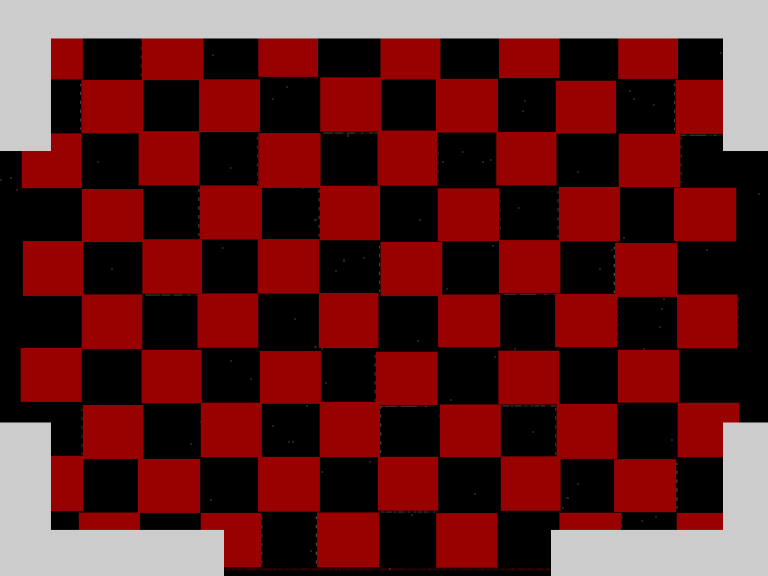
This pattern is drawn by a Shadertoy shader. Its source:

```glsl
// A red and black checkerboard of 12 by 10 cells on a stepped black floor in a
// pale grey surround. Each red tile is a box distance with a hashed offset and
// size; some tiles carry worn, dashed edges, and the floor has sparse specks.

const vec3 SURROUND = vec3(0.80);
const vec3 RED      = vec3(0.60, 0.0, 0.0);
const vec3 RIM      = vec3(0.29, 0.01, 0.02);
const vec3 DUST     = vec3(0.55, 0.50, 0.50);

// Lengths are fractions of the canvas height; the canvas is 4:3.
const vec2  CANVAS      = vec2(4.0 / 3.0, 1.0);
const vec2  CELLS       = vec2(12.0, 10.0);
const vec2  PITCH       = vec2(0.1035, 0.0940);
const vec2  BOARD_MIN   = vec2(0.0375, 0.0174);
const vec2  TILE_HALF   = vec2(0.0532, 0.0472);
const vec2  JITTER      = vec2(0.0045, 0.0032);
const float SIZE_JITTER = 0.0012;
const float RIM_WIDTH   = 0.0012;
const float DASH_PERIOD = 0.0155;
const float DASH_WIDTH  = 0.0022;
const float WORN_SIDES  = 0.36;
const float WORN_BASES  = 0.12;
const float SPECK_CELL  = 0.0035;
const float SPECK_RATE  = 0.0012;

float hash(vec2 p) {
    vec3 q = fract(vec3(p.xyx) * 0.1031);
    q += dot(q, q.yzx + 33.33);
    return fract((q.x + q.y) * q.z);
}

vec2 hash2(vec2 p) {
    return vec2(hash(p + 17.0), hash(p + 61.0));
}

float boxDistance(vec2 p, vec2 halfSize) {
    vec2 d = abs(p) - halfSize;
    return length(max(d, 0.0)) + min(max(d.x, d.y), 0.0);
}

float spanDistance(vec2 p, vec2 low, vec2 high) {
    return boxDistance(p - 0.5 * (low + high), 0.5 * (high - low));
}

float coverage(float d, float px) {
    return clamp(0.5 - d / px, 0.0, 1.0);
}

// Main board, wide middle band and narrow foot.
float floorDistance(vec2 p) {
    float board = spanDistance(p, vec2(0.0885, 0.0800), vec2(1.2552, 0.9332));
    float band  = spanDistance(p, vec2(-1.0, 0.2665), vec2(3.0, 0.7378));
    float foot  = spanDistance(p, vec2(0.3889, -1.0), vec2(0.9566, 0.2));
    return min(board, min(band, foot));
}

// Dashes just outside one side of a tile, or a dotted line under it.
float tileWear(vec2 q, vec2 halfSize, vec2 cell, float px) {
    float side = hash(cell + 5.0) < 0.5 ? -1.0 : 1.0;
    float sideOn = step(hash(cell + 83.0), WORN_SIDES);
    float dash = abs(fract(q.y / DASH_PERIOD) - 0.5) * DASH_PERIOD - 0.0028;
    float edge = abs(q.x * side - halfSize.x - 0.001) - 0.5 * DASH_WIDTH;
    float inside = abs(q.y) - 0.85 * halfSize.y;
    float sides = sideOn * coverage(max(max(edge, dash), inside), px);

    float baseOn = step(hash(cell + 127.0), WORN_BASES);
    float base = abs(q.y + halfSize.y + 0.002) - 0.001;
    float dots = 0.4 + 0.6 * step(0.4, hash(floor(q.xx / SPECK_CELL) + cell));
    float under = baseOn * dots * coverage(max(base, abs(q.x) - 0.9 * halfSize.x), px);
    return max(sides * mix(0.25, 0.6, hash(cell + 31.0)), 0.45 * under);
}

void mainImage(out vec4 fragColor, in vec2 fragCoord) {
    vec2 p = fragCoord / iResolution.xy * CANVAS;
    float px = 1.0 / iResolution.y;

    // Neighbouring cells are searched because shifted tiles can overlap.
    vec2 home = floor((p - BOARD_MIN) / PITCH);
    float tile = 1.0;
    float wear = 0.0;
    for (int j = -1; j <= 1; j++) {
        for (int i = -1; i <= 1; i++) {
            vec2 cell = home + vec2(i, j);
            bool onBoard = all(greaterThanEqual(cell, vec2(0.0))) && all(lessThan(cell, CELLS));
            if (!onBoard || mod(cell.x + cell.y, 2.0) < 0.5) continue;
            vec2 shift = (hash2(cell) - 0.5) * 2.0 * JITTER;
            vec2 halfSize = TILE_HALF + (hash2(cell + 9.0) - 0.5) * 2.0 * SIZE_JITTER;
            vec2 q = p - BOARD_MIN - (cell + 0.5) * PITCH - shift;
            tile = min(tile, boxDistance(q, halfSize));
            wear = max(wear, tileWear(q, halfSize, cell, px));
        }
    }

    // Black floor with specks and a faint grainy line along the foot.
    vec2 grain = floor(p / SPECK_CELL);
    float speck = step(hash(grain + 211.0), SPECK_RATE);
    vec3 color = DUST * max(wear, 0.25 * speck);
    float footLine = coverage(abs(p.y - 0.0115) - 0.0018, px);
    color += RIM * footLine * (0.3 + 0.6 * hash(grain.xx + 7.0));

    // Red tiles with a thin dark rim, then the surround.
    vec3 tileColor = mix(RIM, RED, smoothstep(0.0, RIM_WIDTH, -tile));
    color = mix(color, tileColor, coverage(tile, px));
    color = mix(SURROUND, color, coverage(floorDistance(p), px));
    fragColor = vec4(color, 1.0);
}
```
